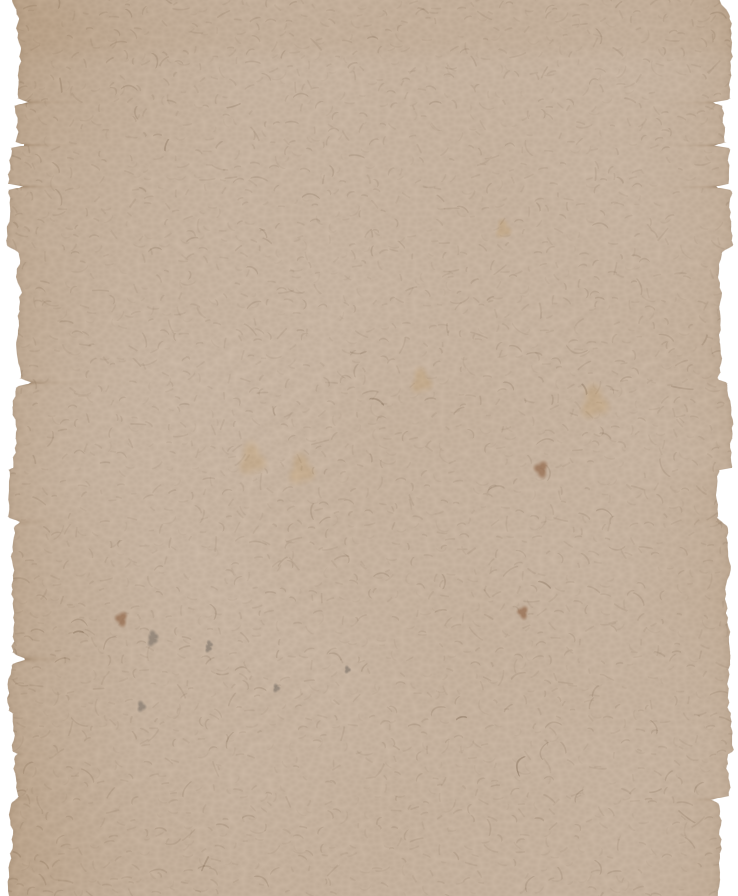
This texture is drawn by a WebGL 2 fragment shader. Its source:

```glsl
#version 300 es
precision highp float;
// Aged sheet of fibrous paper with torn left and right sides on white.
// Layered sines give the clouding, cellular noise the grain, jittered grids
// the curved fibres, and interpolated rows of random depth the torn edges.

#define PAPER vec3(0.790, 0.718, 0.648)
#define AGED vec3(0.735, 0.645, 0.550)
#define FIBRE_TINT vec3(0.150, 0.155, 0.160)
#define EDGE_MARGIN 0.007
#define EDGE_VARIATION 0.015
#define TEAR_ROWS 13.0
#define GRAIN_SCALE 170.0
#define GRAIN_AMOUNT 0.035
#define FIBRE_WIDTH 0.0017

uniform vec2 u_resolution;
out vec4 fragColor;

vec2 hash2(vec2 c) {
  vec3 q = fract(c.xyx * vec3(0.1031, 0.1030, 0.0973));
  q += dot(q, q.yzx + 33.33);
  return fract((q.xx + q.yz) * q.zy);
}

mat2 rotation(float a) {
  return mat2(cos(a), sin(a), -sin(a), cos(a));
}

// Smooth clouding, about -1 to 1
float clouds(vec2 p) {
  float sum = 0.0, weight = 0.5;
  for (int i = 0; i < 5; i++) {
    p = rotation(1.1) * p * 1.8 + 2.7;
    sum += weight * sin(p.x + 1.4 * sin(p.y));
    weight *= 0.62;
  }
  return sum;
}

// Distance to the nearest jittered cell point
float cellular(vec2 p) {
  vec2 cell = floor(p);
  float nearest = 2.0;
  for (int i = 0; i < 9; i++) {
    vec2 c = cell + vec2(i % 3 - 1, i / 3 - 1);
    nearest = min(nearest, length(p - c - hash2(c)));
  }
  return nearest;
}

// Curved strands, one per cell; halfLength is in cells, share is the filled part
float fibres(vec2 p, float scale, float halfLength, float share) {
  vec2 g = p * scale, cell = floor(g);
  float ink = 0.0, width = FIBRE_WIDTH * scale;
  for (int i = 0; i < 9; i++) {
    vec2 c = cell + vec2(i % 3 - 1, i / 3 - 1);
    vec2 shape = hash2(c + 71.0), kind = hash2(c + 193.0);
    float turn = shape.x * 2.0 - 1.0;
    vec2 d = rotation(1.57 * turn * sqrt(abs(turn))) * (g - c - hash2(c));
    d.y += (kind.y - 0.5) * d.x * d.x / halfLength;
    float reach = halfLength * (0.35 + 0.65 * shape.y);
    float away = length(vec2(max(abs(d.x) - reach, 0.0), d.y));
    float strand = 1.0 - smoothstep(0.1 * width, width, away);
    ink = max(ink, strand * step(kind.x, share) * (0.3 + 0.7 * kind.y));
  }
  return ink;
}

// Random line through equally spaced values
float ragged(float y, float seed) {
  float row = floor(y);
  return mix(hash2(vec2(row, seed)).x, hash2(vec2(row + 1.0, seed)).x, fract(y));
}

// x: depth of the missing strip, y: strength of the crack beside a notch
vec2 tornEdge(float y, float seed) {
  float t = y * TEAR_ROWS + 0.5 * sin(y * 19.0 + seed);
  float row = floor(t), f = fract(t);
  vec2 here = hash2(vec2(row, seed)), next = hash2(vec2(row + 1.0, seed));
  float depth = EDGE_MARGIN + EDGE_VARIATION * mix(here.x, next.x, smoothstep(0.92, 1.0, f));
  float rip = exp(-pow((f - 0.93) / 0.045, 2.0)) * smoothstep(0.3, 0.9, here.y);
  depth += 0.016 * rip + 0.006 * (ragged(y * 55.0, seed + 5.0) - 0.5);
  depth += 0.003 * (ragged(y * 190.0, seed + 9.0) - 0.5);
  return vec2(depth, rip);
}

// Loose blots inside a box; returns coverage
float blots(vec2 p, vec2 corner, vec2 size, int count, float radius, float seed) {
  float cover = 0.0;
  for (int i = 0; i < count; i++) {
    vec2 id = vec2(float(i) * 7.0, seed);
    vec2 d = p - corner - size * hash2(id);
    float r = radius * (0.5 + 0.8 * hash2(id + 31.0).x);
    float away = length(d * vec2(1.15, 0.9)) + 0.15 * r * sin(3.0 * atan(d.y, d.x) + seed);
    cover = max(cover, 1.0 - smoothstep(0.35 * r, 1.1 * r, away));
  }
  return cover;
}

void main() {
  vec2 p = gl_FragCoord.xy / u_resolution.y;
  float sheetWidth = u_resolution.x / u_resolution.y;
  vec2 left = tornEdge(p.y, 3.0), right = tornEdge(p.y, 47.0);
  float fromLeft = p.x - left.x, fromRight = sheetWidth - p.x - right.x;
  float inside = min(fromLeft, fromRight);

  // Ageing gathers at the sides, the top fold and the left corners
  float cloud = clouds(p * 2.2);
  float corner = exp(-5.0 * length(p - vec2(0.06, 0.97))) + 0.7 * exp(-8.0 * length(p - vec2(0.06, 0.03)));
  float age = 0.12 + 0.16 * cloud + 0.55 * exp(-fromLeft * 14.0) + 0.4 * exp(-fromRight * 18.0);
  age += 0.5 * corner + 0.22 * smoothstep(0.925, 0.955, p.y) + 0.15 * smoothstep(0.2, 0.0, p.y);
  vec3 color = mix(PAPER, AGED, clamp(age, 0.0, 1.15));

  // Grain, faint slanted rubbing and fibres
  color += GRAIN_AMOUNT * (cellular(p * GRAIN_SCALE * vec2(0.8, 1.0)) - 0.5);
  float rubbing = sin(dot(p, vec2(-150.0, 210.0)) + 3.0 * cloud);
  color -= 0.006 * rubbing * smoothstep(0.2, 0.8, clouds(p * 4.0 + 8.0));
  vec2 bent = p + 0.0012 * sin(p.yx * 130.0);
  float strands = 0.32 * fibres(bent, 62.0, 0.32, 0.75) + 0.42 * fibres(bent + 3.1, 31.0, 0.28, 0.6);
  strands += 0.8 * fibres(bent + 7.7, 11.0, 0.13, 0.3);
  color -= FIBRE_TINT * strands;

  // Yellow stains, grey specks and rusty blots
  color -= vec3(0.01, 0.03, 0.07) * blots(p, vec2(0.08, 0.3), vec2(0.65, 0.6), 5, 0.022, 12.0);
  color = mix(color, vec3(0.50, 0.46, 0.42), 0.65 * blots(p, vec2(0.14, 0.2), vec2(0.27, 0.09), 7, 0.006, 5.0));
  color = mix(color, vec3(0.56, 0.39, 0.27), 0.65 * blots(p, vec2(0.1, 0.22), vec2(0.55, 0.32), 3, 0.008, 21.0));

  // Cracks and a worn rim, then the torn outline on white
  float crack = left.y * exp(-fromLeft * 60.0) + right.y * exp(-fromRight * 60.0);
  color -= vec3(0.07, 0.08, 0.09) * crack + 0.035 * exp(-max(inside, 0.0) * 300.0);
  float soft = clamp(fwidth(inside), 0.001, 0.008);
  fragColor = vec4(mix(vec3(1.0), color, smoothstep(-0.6, 0.6, inside / soft)), 1.0);
}
```
